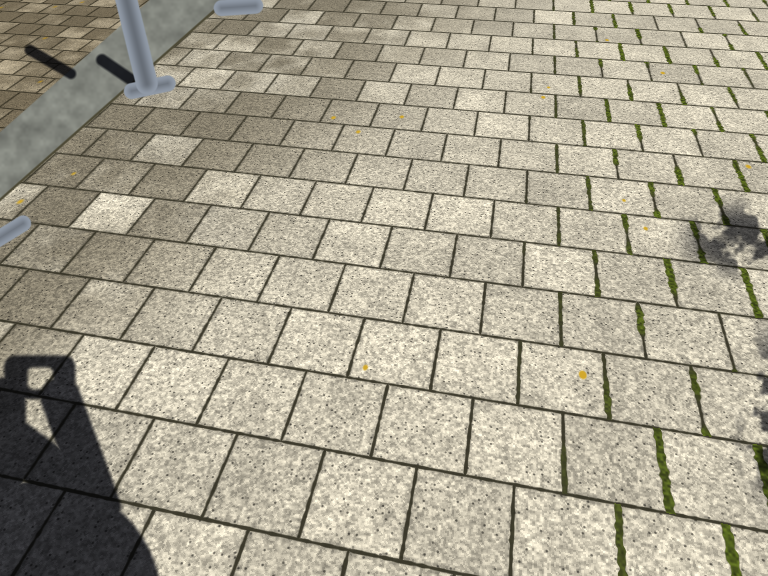
This texture is drawn by a Shadertoy shader. Its source:

```glsl
// Ground plane (column, row) to canvas, height = 1
const mat3 GROUND = mat3(1.283, -0.3167, -0.24,
                         0.9115, 1.4948, 1.0,
                         4.913, 0.344, 8.0);
const float ROW_DRIFT = 0.025;
const float JOINT = 0.017;
const float MOSS_JOINT = 0.030;
const float GRAIN_SCALE = 27.0;
const float KERB_WIDTH = 0.088;
const vec3 STONE = vec3(0.80, 0.77, 0.69);
const vec3 DIRT = vec3(0.48, 0.45, 0.38);
const vec3 GAP = vec3(0.20, 0.19, 0.14);
const vec3 MOSS = vec3(0.30, 0.36, 0.09);
const vec3 LEAF = vec3(0.82, 0.66, 0.18);
const vec3 KERB = vec3(0.50, 0.51, 0.48);
const vec3 METAL = vec3(0.47, 0.50, 0.54);
const vec3 SHADE = vec3(0.21, 0.22, 0.26);

float hash(vec2 p) {
    vec3 q = fract(vec3(p.xyx) * 0.1031);
    q += dot(q, q.yzx + 33.33);
    return fract((q.x + q.y) * q.z);
}

float noise(vec2 p) {
    vec2 i = floor(p), f = fract(p);
    f = f * f * (3.0 - 2.0 * f);
    return mix(mix(hash(i), hash(i + vec2(1, 0)), f.x),
               mix(hash(i + vec2(0, 1)), hash(i + vec2(1, 1)), f.x), f.y);
}

float fbm(vec2 p) {
    return 0.55 * noise(p) + 0.3 * noise(p * 2.1 + 7.0) + 0.15 * noise(p * 4.3 + 3.0);
}

float capsule(vec2 p, vec2 a, vec2 b, float r) {
    vec2 d = b - a;
    return length(p - a - d * clamp(dot(p - a, d) / dot(d, d), 0.0, 1.0)) - r;
}

float box(vec2 p, vec2 halfSize, float r) {
    vec2 d = abs(p) - halfSize + r;
    return length(max(d, 0.0)) + min(max(d.x, d.y), 0.0) - r;
}

float cover(float d, float soft) { return 1.0 - smoothstep(-soft, soft, d); }

// Running bond: every second row is shifted by half a slab
vec2 bond(vec2 g) { return g + vec2(0.5 * mod(floor(g.y) + 1.0, 2.0), 0.0); }

vec3 paving(vec2 g, vec2 pix, float dirt) {
    vec2 b = bond(g), id = floor(b), f = fract(b);
    vec2 edge = 0.5 - abs(f - 0.5);

    // Slab tone, stains and grain
    float stain = dirt * smoothstep(0.15, 0.75, 0.55 * hash(id + 19.0) + 0.6 * fbm(g * 1.7));
    vec3 col = STONE * (0.93 + 0.14 * hash(id + 50.0)) * (0.91 + 0.18 * fbm(g * 2.5));
    col = mix(col, DIRT, 0.85 * stain);
    float detail = 1.0 / (1.0 + pow(GRAIN_SCALE * max(pix.x, pix.y), 2.0) * 0.4);
    col *= 1.0 + 0.40 * detail * (noise(g * GRAIN_SCALE) - 0.5)
               + 0.25 * detail * (hash(floor(g * 45.0)) - 0.5);
    vec2 cell = floor(g * 15.0);
    vec2 pore = fract(g * 15.0) - 0.3 - 0.4 * vec2(hash(cell), hash(cell + 9.0));
    col *= 1.0 - 0.5 * detail * step(0.84, hash(cell + 31.0)) * cover(length(pore) - 0.17, 0.12);
    col *= 0.86 + 0.14 * smoothstep(0.0, 0.07, min(edge.x, edge.y));

    // Joints, mossy towards the right
    float rough = 0.012 * (noise(g * 17.0) - 0.5);
    float moss = smoothstep(0.9, 3.6, g.x) * smoothstep(0.2, 0.55, noise(g * vec2(1.3, 2.2) + 4.0));
    float rowGap = cover(edge.y - JOINT - rough, pix.y * 0.8);
    float colGap = cover(edge.x - JOINT - MOSS_JOINT * moss - rough * (1.0 + 2.0 * moss), pix.x * 0.8);
    vec3 filling = mix(GAP, MOSS * (0.55 + 0.8 * noise(g * 33.0)), moss * colGap);
    col = mix(col, filling, 0.92 * max(rowGap, colGap));

    // Fallen leaves
    vec2 leaf = f - 0.15 - 0.7 * vec2(hash(id + 3.0), hash(id + 8.0));
    float leafSize = 0.025 + 0.02 * hash(id + 6.0);
    return mix(col, LEAF, step(0.91, hash(id + 77.0)) * cover(length(leaf * vec2(1.0, 0.7)) - leafSize, pix.x));
}

// Figure with raised arms
float figure(vec2 p) {
    float d = length(p - vec2(0.07, -0.045)) - 0.21;
    float hands = max(box(p - vec2(0.069, 0.345), vec2(0.062, 0.038), 0.02),
                      -box(p - vec2(0.070, 0.343), vec2(0.022, 0.019), 0.01));
    d = min(d, hands);
    d = min(d, capsule(p, vec2(0.105, 0.31), vec2(0.175, 0.12), 0.035));
    d = min(d, capsule(p, vec2(0.01, 0.31), vec2(0.01, 0.18), 0.035));
    return min(d, capsule(p, vec2(0.01, 0.24), vec2(0.12, 0.16), 0.042));
}

void mainImage(out vec4 fragColor, in vec2 fragCoord) {
    vec2 p = fragCoord / iResolution.y;
    float px = 1.0 / iResolution.y;
    vec3 q = inverse(GROUND) * vec3(p, 1.0);
    vec2 g = q.xy / q.z;
    g.x -= ROW_DRIFT * (g.y - 2.0);
    vec2 pix = fwidth(g);

    // Slabs, kerb and the darker strip behind it
    float kerb = dot(p - vec2(0.0, 0.653), vec2(-0.662, 0.749));
    vec3 col = paving(g, pix, smoothstep(-0.43, -0.12, kerb));
    vec3 stone = KERB * (0.8 + 0.4 * fbm(p * 45.0));
    col = mix(col, stone, cover(-kerb, px));
    col = mix(col, GAP * 1.5, cover(abs(kerb) - 0.002, px));
    vec3 strip = paving(g * 1.35 + 40.0 * vec2(-1.0, 1.0), pix * 1.35, 1.0) * vec3(0.86, 0.83, 0.78);
    col = mix(col, strip, cover(KERB_WIDTH - kerb, px));

    // Shadows: figure, posts and foliage
    float shade = cover(figure(p), 0.005);
    shade = max(shade, cover(capsule(p, vec2(0.052, 0.913), vec2(0.123, 0.872), 0.009), 0.003));
    shade = max(shade, cover(capsule(p, vec2(0.177, 0.896), vec2(0.236, 0.856), 0.010), 0.003));
    float crown = min(length((p - vec2(1.29, 0.585)) * vec2(0.8, 1.3)) - 0.075,
                      length((p - vec2(1.35, 0.28)) * vec2(1.3, 0.6)) - 0.085);
    float leaves = cover(crown, 0.04) * smoothstep(0.36, 0.56, fbm(p * 30.0));
    col *= mix(vec3(1.0), SHADE, max(shade, 0.8 * leaves));

    // Post and base plates: segment ends
    vec4 metal[4] = vec4[4](vec4(0.229, 0.842, 0.291, 0.855), vec4(0.385, 0.986, 0.443, 0.990),
                            vec4(-0.02, 0.575, 0.040, 0.612), vec4(0.212, 1.03, 0.255, 0.855));
    for (int i = 0; i < 4; i++) {
        float d = capsule(p, metal[i].xy, metal[i].zw, i == 3 ? 0.019 : 0.014);
        float lit = 0.85 + 0.35 * smoothstep(-0.02, 0.0, d);
        col = mix(col, METAL * lit, cover(d, px));
    }
    fragColor = vec4(clamp(col, 0.0, 1.0), 1.0);
}
```
